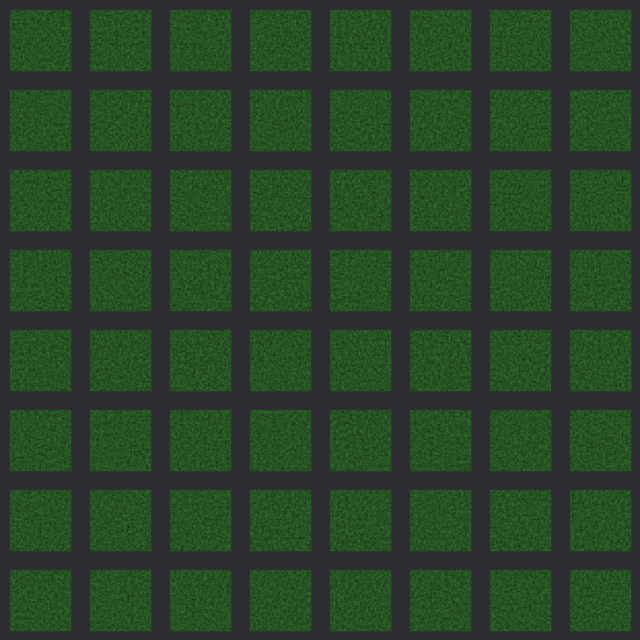
A three.js fragment shader for this pattern:

```glsl
varying vec2 vUv;

#define REPEATS 8.0
#define PATCH_CENTER vec2(0.508, 0.492)
#define PATCH_HALF 0.383
#define EDGE_WEAR 0.008
#define FINE_GRAIN 311.0
#define COARSE_GRAIN 167.0
#define GRASS_CONTRAST 0.17
#define PAVING_CONTRAST 0.008
#define GRASS vec3(0.153, 0.332, 0.138)
#define PAVING vec3(0.178, 0.178, 0.194)
#define EARTH vec3(0.185, 0.245, 0.135)

float hash(vec2 p) {
  vec3 q = fract(p.xyx * vec3(0.1031, 0.1030, 0.0973));
  q += dot(q, q.yzx + 33.33);
  return fract((q.x + q.y) * q.z);
}

// Contribution of one lattice corner, wrapped to the period
float cornerSlope(vec2 cell, vec2 offset, float period, float seed) {
  float angle = 6.28319 * hash(mod(cell, period) + seed);
  return dot(vec2(cos(angle), sin(angle)), offset);
}

// Tiling gradient noise, centred on zero
float gradientNoise(vec2 uv, float period, float seed) {
  vec2 p = uv * period;
  vec2 cell = floor(p);
  vec2 f = fract(p);
  vec2 blend = f * f * f * (f * (f * 6.0 - 15.0) + 10.0);
  vec2 e = vec2(1.0, 0.0);
  float low = mix(cornerSlope(cell, f, period, seed),
                  cornerSlope(cell + e.xy, f - e.xy, period, seed), blend.x);
  float high = mix(cornerSlope(cell + e.yx, f - e.yx, period, seed),
                   cornerSlope(cell + e.xx, f - e.xx, period, seed), blend.x);
  return mix(low, high, blend.y);
}

float boxDistance(vec2 p, float halfSize) {
  vec2 d = abs(p) - halfSize;
  return length(max(d, 0.0)) + min(max(d.x, d.y), 0.0);
}

void main() {
  float fine = gradientNoise(vUv, FINE_GRAIN, 3.0);
  float coarse = gradientNoise(vUv, COARSE_GRAIN, 41.0);
  float dryness = gradientNoise(vUv, COARSE_GRAIN, 97.0);

  // Speckled grass with scattered brown flecks
  float grain = 0.75 * fine + 0.5 * coarse;
  vec3 grass = mix(GRASS, EARTH, 0.5 * smoothstep(0.15, 0.55, dryness));
  grass += grain * GRASS_CONTRAST * vec3(0.45, 1.0, 0.4);

  // Nearly even paving
  vec3 paving = PAVING + PAVING_CONTRAST * coarse;

  // Square patches with slightly frayed edges
  vec2 grid = vUv * REPEATS;
  float dist = boxDistance(fract(grid) - PATCH_CENTER, PATCH_HALF);
  dist += EDGE_WEAR * coarse;
  float softness = max(fwidth(grid.x), fwidth(grid.y)) * 0.7;
  float patchMask = 1.0 - smoothstep(-softness, softness, dist);

  gl_FragColor = vec4(mix(paving, grass, patchMask), 1.0);
}
```
